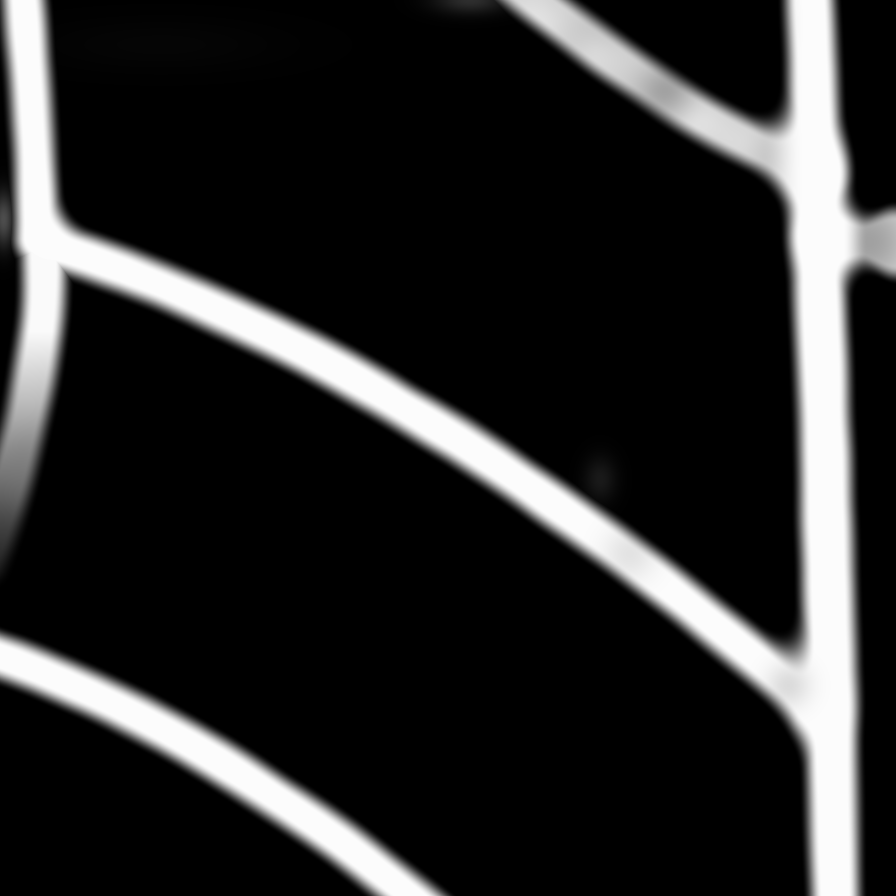
Write a Shadertoy shader that draws this pattern.

```glsl
vec2 hashGradient(vec2 cell) {
    float angle = 6.2832 * fract(sin(dot(cell, vec2(127.1, 311.7))) * 43758.5);
    return vec2(cos(angle), sin(angle));
}

float gradientNoise(vec2 p) {
    vec2 i = floor(p), f = fract(p);
    vec2 u = f * f * (3.0 - 2.0 * f), e = vec2(1.0, 0.0);
    float low = mix(dot(hashGradient(i), f), dot(hashGradient(i + e), f - e), u.x);
    float high = mix(dot(hashGradient(i + e.yx), f - e.yx),
                     dot(hashGradient(i + 1.0), f - 1.0), u.x);
    return mix(low, high, u.y);
}

float segmentDistance(vec2 p, vec2 a, vec2 b) {
    vec2 ab = b - a;
    return length(p - a - ab * clamp(dot(p - a, ab) / dot(ab, ab), 0.0, 1.0));
}

// Distance to a quadratic curve, walked in short segments
float curveDistance(vec2 p, vec2 a, vec2 control, vec2 b) {
    float nearest = 10.0;
    vec2 from = a;
    for (int i = 1; i <= 20; i++) {
        float t = float(i) / 20.0;
        vec2 to = mix(mix(a, control, t), mix(control, b, t), t);
        nearest = min(nearest, segmentDistance(p, from, to));
        from = to;
    }
    return nearest;
}

float smoothMin(float a, float b, float k) {
    float h = max(k - abs(a - b), 0.0) / k;
    return min(a, b) - 0.25 * k * h * h;
}

float spot(vec2 p, vec2 center, vec2 radius) {
    vec2 q = (p - center) / radius;
    return exp(-dot(q, q));
}

float coverage(float d) {
    return 1.0 - smoothstep(-0.011, 0.011, d);
}

void mainImage(out vec4 fragColor, in vec2 fragCoord) {
    vec2 p = fragCoord / iResolution.xy;
    float ripple = 0.002 * gradientNoise(p * 14.0);

    // Upright trunk with a slight lean and swell
    float trunk = abs(p.x - 0.932 + 0.018 * p.y + 0.010 * p.y * p.y)
                - 0.0255 - 0.010 * p.y * (1.0 - p.y);

    // Sloping strands
    float upper = curveDistance(p, vec2(0.521, 1.063), vec2(0.742, 0.872), vec2(0.911, 0.807)) - 0.0225;
    float middle = curveDistance(p, vec2(0.060, 0.725), vec2(0.456, 0.600), vec2(0.903, 0.215)) - 0.0228;
    float lower = curveDistance(p, vec2(-0.039, 0.281), vec2(0.241, 0.190), vec2(0.521, -0.052)) - 0.0220;

    // Left stem, its fading tail and the short stub on the right
    float stem = curveDistance(p, vec2(0.025, 1.02), vec2(0.038, 0.87), vec2(0.042, 0.735)) - 0.0220;
    float tail = curveDistance(p, vec2(0.048, 0.740), vec2(0.060, 0.596), vec2(-0.018, 0.370)) - 0.0230;
    float stub = segmentDistance(p, vec2(0.92, 0.734), vec2(1.03, 0.727))
               - 0.024 - 0.012 * smoothstep(0.96, 1.0, p.x);

    // Rounded joints
    float web = smoothMin(trunk, upper, 0.045);
    web = smoothMin(web, middle, 0.045);
    web = smoothMin(web, stub, 0.035);
    web = min(web, lower);
    web = min(web, smoothMin(stem, middle, 0.030));

    // Uneven brightness along the strands
    float mottle = gradientNoise(p * 18.0 + 3.0);
    float upperZone = (1.0 - smoothstep(0.85, 0.90, p.x)) * smoothstep(0.72, 0.80, p.y)
                    * smoothstep(0.40, 0.50, p.x);
    float tone = 0.99 - upperZone * (0.15 + 0.12 * mottle);
    tone -= 0.17 * spot(p, vec2(0.738, 0.900), vec2(0.035));
    tone -= 0.10 * spot(p, vec2(0.703, 0.382), vec2(0.030));
    tone -= 0.13 * spot(p, vec2(0.880, 0.235), vec2(0.025));
    tone -= smoothstep(0.940, 0.968, p.x) * spot(p, vec2(0.97, 0.73), vec2(0.06)) * 0.36;

    float light = coverage(web + ripple) * tone;
    float fade = clamp((p.y - 0.33) / 0.30, 0.0, 1.0);
    light = max(light, coverage(tail + ripple) * fade * (0.98 + 0.15 * mottle * (1.0 - fade)));

    // Faint smears in the dark
    float haze = 0.10 * spot(p, vec2(0.670, 0.465), vec2(0.018, 0.025))
               + 0.18 * spot(p, vec2(0.525, 1.000), vec2(0.040, 0.015))
               + 0.30 * spot(p, vec2(0.004, 0.755), vec2(0.012, 0.030))
               + 0.02 * spot(p, vec2(0.180, 0.950), vec2(0.140, 0.030));
    light = max(light, haze);

    fragColor = vec4(vec3(clamp(light, 0.0, 1.0)), 1.0);
}
```
